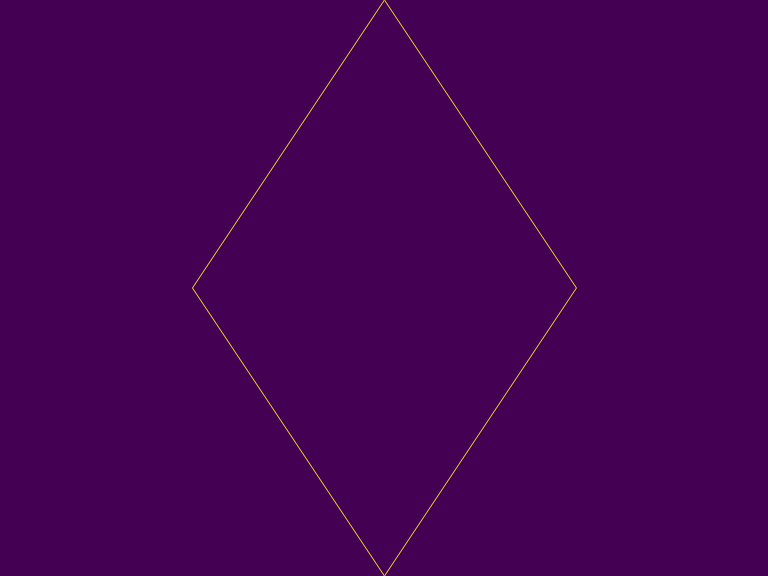
A Shadertoy shader for this background:

```glsl
// A thin yellow rhombus outline on a flat deep purple ground.
// The distance to the rhombus edge gives a hairline, whose coverage of
// each pixel is found by a box filter so it stays smooth at any size.

const vec3 GROUND_COLOR = vec3(0.267, 0.004, 0.329);
const vec3 LINE_COLOR = vec3(0.993, 0.906, 0.144);

// Centre and half diagonals, as fractions of the canvas
const vec2 CENTER = vec2(0.5006, 0.5);
const vec2 HALF_DIAGONALS = vec2(0.25, 0.5);

// Line thickness, as a fraction of the canvas height
const float LINE_WIDTH = 0.00145;

// Signed distance to the edge lines of a rhombus, with sharp corners
float rhombusDistance(vec2 p, vec2 halfDiagonals) {
    vec2 slope = 1.0 / halfDiagonals;
    return (dot(abs(p), slope) - 1.0) / length(slope);
}

// Share of a pixel-wide window that a line of the given width covers
float lineCoverage(float distanceToLine, float width, float pixel) {
    float nearSide = max(distanceToLine - 0.5 * width, -0.5 * pixel);
    float farSide = min(distanceToLine + 0.5 * width, 0.5 * pixel);
    return clamp((farSide - nearSide) / pixel, 0.0, 1.0);
}

void mainImage(out vec4 fragColor, in vec2 fragCoord) {
    // Units of the canvas height, centred on the rhombus
    vec2 canvas = vec2(iResolution.x / iResolution.y, 1.0);
    vec2 p = fragCoord / iResolution.y - CENTER * canvas;
    float pixel = 1.0 / iResolution.y;

    // Outline over the flat ground
    float edge = rhombusDistance(p, HALF_DIAGONALS * canvas);
    float outline = lineCoverage(edge, LINE_WIDTH, pixel);
    fragColor = vec4(mix(GROUND_COLOR, LINE_COLOR, outline), 1.0);
}
```
